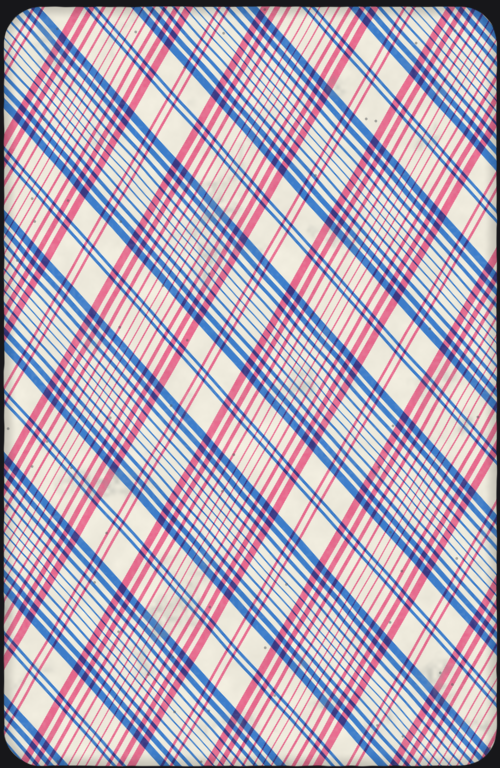
Give the GLSL for this pattern, as a Shadertoy shader.

```glsl
// Worn plaid card: two slanted families of pink and blue stripes on cream paper.
// Each family repeats a band of lines that thin toward its middle, plus a fine
// pair between bands; the inks multiply where they cross, and noise adds wear.

const vec3 PAPER = vec3(0.935, 0.92, 0.865);
const vec3 PINK = vec3(0.90, 0.41, 0.55);
const vec3 BLUE = vec3(0.24, 0.49, 0.79);
const vec3 BACKDROP = vec3(0.09, 0.09, 0.10);
const int HALF_LINES = 5;

float hash(vec2 p) {
    vec3 q = fract(p.xyx * 0.1031);
    q += dot(q, q.yzx + 33.33);
    return fract((q.x + q.y) * q.z);
}

float noise(vec2 p) {
    vec2 cell = floor(p), f = fract(p);
    f = f * f * (3.0 - 2.0 * f);
    return mix(mix(hash(cell), hash(cell + vec2(1, 0)), f.x),
               mix(hash(cell + vec2(0, 1)), hash(cell + vec2(1, 1)), f.x), f.y);
}

float fbm(vec2 p) {
    float sum = 0.0, gain = 0.5;
    for (int i = 0; i < 4; i++) {
        sum += gain * noise(p);
        p = p * 2.03 + 17.0;
        gain *= 0.5;
    }
    return sum;
}

// Box-filtered coverage of a line at signed distance d
float lineCover(float d, float width, float blur) {
    float h = 0.5 * width;
    return max(0.0, min(d + 0.5 * blur, h) - max(d - 0.5 * blur, -h)) / blur;
}

// Repeated stripes; all lengths are measured horizontally along u
float stripes(float u, float period, float halfBand, float thick, float thin,
              float pairShift, float pairWidth, float blur) {
    float x = mod(u + 0.5 * period, period) - 0.5 * period;
    float ink = 0.0;
    for (int k = -HALF_LINES; k <= HALF_LINES; k++) {
        float t = abs(float(k)) / float(HALF_LINES);
        float place = sign(float(k)) * halfBand * pow(t, 1.12);
        ink = max(ink, lineCover(x - place, mix(thin, thick, t * t), blur));
    }
    // Fine pair between two bands
    float gap = mod(u, period) - 0.5 * period - pairShift;
    float pairLine = lineCover(abs(gap) - 0.006, pairWidth, blur);
    return max(ink, pairLine);
}

float roundedBox(vec2 p, vec2 halfSize, float radius) {
    vec2 q = abs(p) - halfSize + radius;
    return length(max(q, 0.0)) + min(max(q.x, q.y), 0.0) - radius;
}

void mainImage(out vec4 fragColor, in vec2 fragCoord) {
    // Unit height, y pointing down
    vec2 size = vec2(iResolution.x / iResolution.y, 1.0);
    vec2 p = vec2(fragCoord.x, iResolution.y - fragCoord.y) / iResolution.y;
    float pixel = 1.0 / iResolution.y;

    // Slight wobble of the printed lines
    vec2 q = p + 0.0012 * (vec2(noise(p * 23.0), noise(p * 23.0 + 51.0)) - 0.5);
    float pinkSlope = 0.565, blueSlope = 0.90;
    float pinkBlur = 1.3 * pixel * length(vec2(1.0, pinkSlope));
    float blueBlur = 1.3 * pixel * length(vec2(1.0, blueSlope));
    float pink = stripes(q.x + pinkSlope * q.y - 0.6634, 0.2415, 0.071,
                         0.0112, 0.0017, -0.004, 0.0038, pinkBlur);
    float blue = stripes(q.x - blueSlope * q.y + 0.039, 0.2839, 0.0762,
                         0.0130, 0.0020, 0.0065, 0.0050, blueBlur);

    // Uneven ink, with fine grain and broader faded patches
    float fade = 0.82 + 0.14 * noise(p * 260.0) + 0.12 * fbm(p * 9.0);
    pink *= min(fade, 1.0);
    blue *= min(fade + 0.04, 1.0);
    vec3 color = PAPER * mix(vec3(1), PINK / PAPER, pink)
                       * mix(vec3(1), BLUE / PAPER, blue);

    // Paper mottling, grey smudges and small dark specks
    color *= 0.965 + 0.07 * fbm(p * 45.0);
    float smudge = smoothstep(0.58, 0.80, fbm(p * 16.0 + 7.0))
                 * noise(p * 150.0);
    color = mix(color, vec3(0.55, 0.57, 0.56), 0.38 * smudge);
    vec2 speckCell = floor(p * 60.0);
    vec2 speckAt = 0.25 + 0.5 * vec2(hash(speckCell + 3.0), hash(speckCell + 9.0));
    float speckDist = length(fract(p * 60.0) - speckAt);
    float speck = step(0.97, hash(speckCell)) * (1.0 - smoothstep(0.03, 0.17, speckDist));
    color = mix(color, vec3(0.32, 0.33, 0.34), 0.5 * speck);

    // Rounded card with a slightly soiled rim on a dark backdrop
    vec2 halfCard = 0.5 * size - vec2(0.0048, 0.0058);
    float edge = roundedBox(p - 0.5 * size - vec2(0.0005, 0.003), halfCard, 0.048);
    edge += 0.0012 * (noise(p * 70.0) - 0.5);
    color *= 1.0 - 0.16 * smoothstep(-0.018, 0.0, edge);
    float card = 1.0 - smoothstep(-pixel, pixel, edge);
    fragColor = vec4(mix(BACKDROP, color, card), 1.0);
}
```
